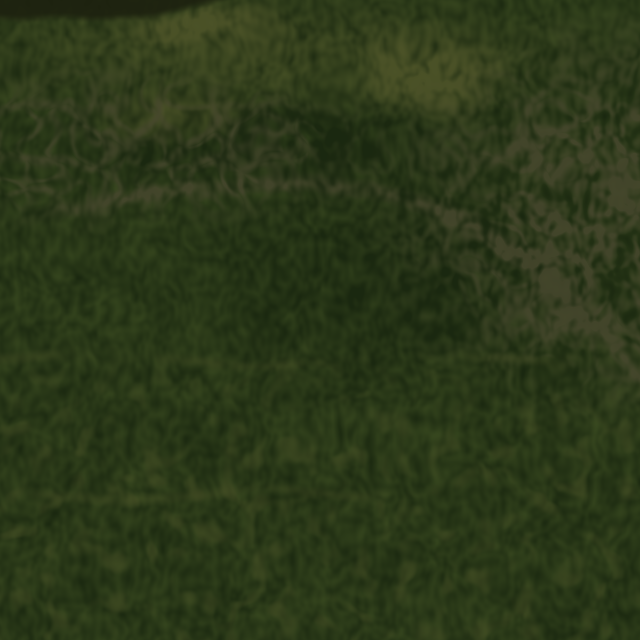
A three.js fragment shader for this texture:

```glsl
// Dark rough meadow seen from above, with dry olive patches, brown veins and faint tracks.
varying vec2 vUv;

#define GRASS_DARK vec3(0.112, 0.166, 0.066)
#define GRASS_LIGHT vec3(0.200, 0.262, 0.112)
#define DRY_OLIVE vec3(0.310, 0.332, 0.160)
#define BARE_BROWN vec3(0.282, 0.280, 0.182)
#define DITCH vec3(0.112, 0.128, 0.058)
#define GRAIN_SCALE vec2(80.0, 58.0)
#define TUFT_SCALE vec2(40.0, 32.0)
#define PATCH_SCALE 11.0
#define VEIN_SCALE 12.0
#define GRAIN_CONTRAST 0.60

vec2 gradientAt(vec2 cell) {
  vec3 q = fract(vec3(cell.xyx) * vec3(0.1031, 0.1030, 0.0973));
  q += dot(q, q.yzx + 33.33);
  float angle = 6.2832 * fract((q.x + q.y) * q.z);
  return vec2(cos(angle), sin(angle));
}

// Gradient noise, roughly -0.7 to 0.7
float noise(vec2 p) {
  vec2 i = floor(p);
  vec2 f = fract(p);
  vec2 u = f * f * f * (f * (f * 6.0 - 15.0) + 10.0);
  vec2 e = vec2(1.0, 0.0);
  float low = mix(dot(gradientAt(i), f), dot(gradientAt(i + e.xy), f - e.xy), u.x);
  float high = mix(dot(gradientAt(i + e.yx), f - e.yx), dot(gradientAt(i + e.xx), f - e.xx), u.x);
  return mix(low, high, u.y);
}

float fbm(vec2 p) {
  float sum = 0.0;
  float amplitude = 1.0;
  for (int i = 0; i < 3; i++) {
    sum += amplitude * noise(p);
    p = p * 2.03 + 17.1;
    amplitude *= 0.5;
  }
  return sum;
}

// Soft ellipse: 1 in the centre, 0 at the radius
float blob(vec2 p, vec2 centre, vec2 radius) {
  return 1.0 - smoothstep(0.0, 1.0, length((p - centre) / radius));
}

float line(float offset, float width) {
  return 1.0 - smoothstep(0.0, width, abs(offset));
}

void main() {
  vec2 p = vUv;
  vec2 warp = vec2(fbm(p * 9.0 + 3.7), fbm(p * 9.0 + 41.3));
  vec2 q = p + 0.03 * warp;
  vec2 bent = p + 0.014 * warp;
  float grain = noise(p * GRAIN_SCALE + warp);
  float tuft = noise(p * TUFT_SCALE + 8.3);
  float broad = fbm(p * PATCH_SCALE + 21.0);
  float speckle = grain + 0.8 * tuft;

  // Grass tone: blurred upright grain, tufts, and darker hollows
  float hollow = blob(q, vec2(0.62, 0.57), vec2(0.46, 0.24));
  float thicket = blob(q, vec2(0.42, 0.78), vec2(0.50, 0.11));
  float tone = 0.52 + GRAIN_CONTRAST * grain + 0.44 * tuft + 0.30 * broad;
  tone -= 0.34 * hollow + 0.42 * thicket;
  vec3 color = mix(GRASS_DARK, GRASS_LIGHT, clamp(tone, -0.1, 1.2));

  // Pale clumps in the lower field
  float clumps = smoothstep(0.02, 0.55, noise(q * 26.0 + 5.0) + 0.5 * tuft);
  color = mix(color, DRY_OLIVE, 0.34 * clumps * (1.0 - smoothstep(0.25, 0.55, p.y)));

  // Dry olive growth along the top
  float dry = 0.42 * blob(q, vec2(0.38, 0.92), vec2(0.70, 0.13));
  dry += 0.85 * blob(q, vec2(0.68, 0.88), vec2(0.16, 0.10));
  dry += 0.62 * blob(q, vec2(0.32, 0.96), vec2(0.18, 0.05));
  dry += 0.55 * blob(q, vec2(0.27, 0.82), vec2(0.16, 0.05));
  color = mix(color, DRY_OLIVE, clamp(dry * (0.9 + 0.5 * broad + 0.6 * speckle), 0.0, 0.85));

  // Broken brown veins, merging into mottled worn ground at the right
  float worn = blob(q, vec2(0.99, 0.66), vec2(0.46, 0.36));
  float band = blob(q, vec2(0.14, 0.77), vec2(0.58, 0.15));
  float veins = line(noise(bent * VEIN_SCALE + 2.0), 0.17);
  veins = max(veins, 0.85 * line(noise(bent * VEIN_SCALE * 1.8 + 30.0), 0.21));
  veins *= clamp(0.8 + 0.9 * broad + 0.9 * speckle, 0.0, 1.2);
  float bare = veins * clamp(1.1 * band + 1.0 * worn, 0.0, 0.62);
  bare += worn * clamp(0.28 + 0.55 * broad + 0.75 * speckle, -0.1, 0.75);

  // Arched footpath, bending down towards the right
  float dx = p.x - 0.5;
  float arch = 0.715 - (dx < 0.0 ? 0.28 : 1.2) * dx * dx;
  float path = line(p.y - arch + 0.012 * warp.y, 0.018 + 0.03 * worn);
  bare += 0.50 * path * smoothstep(0.0, 0.14, p.x) * (0.85 + speckle);
  color = mix(color, BARE_BROWN, clamp(bare, 0.0, 0.80));

  // Faint, broken tracks across the lower field
  for (int i = 0; i < 3; i++) {
    float k = float(i);
    float height = 0.435 - 0.17 * k - 0.035 * k * k;
    float wander = 0.025 * noise(vec2(p.x * 4.0, k * 7.3 + 0.4)) + 0.008 * warp.x;
    float broken = smoothstep(-0.25, 0.3, noise(vec2(p.x * 6.0 + k * 13.0, 3.6)) + 0.4 * tuft);
    color = mix(color, DRY_OLIVE, 0.24 * broken * line(p.y - height - wander, 0.013));
  }

  // Shadowed ditch at the upper left edge
  float bank = 0.970 + 0.28 * max(p.x - 0.24, 0.0) + 0.006 * warp.y;
  color = mix(color, DITCH, 0.9 * smoothstep(-0.006, 0.010, p.y - bank));

  gl_FragColor = vec4(color, 1.0);
}
```
